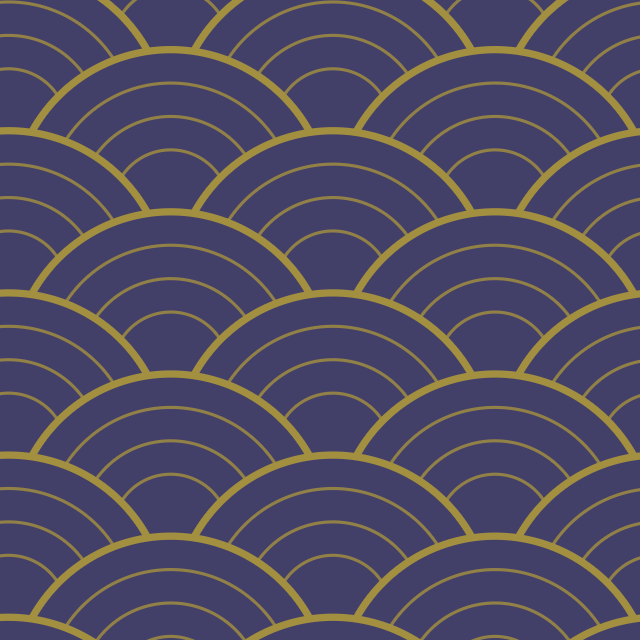
Write a Shadertoy shader that draws this pattern.

```glsl
// Seigaiha waves: overlapping gold-rimmed discs with thin inner rings on indigo.

// Antialiased coverage of the region where the signed distance d is negative.
float coverage(float d, float px) {
    return clamp(0.5 - d / px, 0.0, 1.0);
}

// Colour of one disc at radius r, measured in disc diameters.
vec3 waveDisc(float r, float px) {
    vec3 indigo = vec3(0.26, 0.25, 0.41);
    vec3 gold = vec3(0.64, 0.56, 0.25);

    // Three evenly spaced thin rings
    float ring = 0.0;
    for (int i = 1; i <= 3; i++) {
        float ringRadius = 0.4888 - 0.103 * float(i);
        ring = max(ring, coverage(abs(r - ringRadius) - 0.0048, px));
    }

    // Heavy rim reaching the disc edge
    float rim = coverage(0.4776 - r, px);
    return mix(indigo, gold, max(0.82 * ring, rim));
}

void mainImage(out vec4 fragColor, in vec2 fragCoord) {
    // One unit is a disc diameter
    float diameter = 0.5068;
    vec2 p = (fragCoord / iResolution.y - vec2(0.5202, 0.2946)) / diameter;
    float px = 1.0 / (iResolution.y * diameter);

    // Paint rows from back (upper) to front (lower)
    vec3 color = vec3(0.26, 0.25, 0.41);
    float baseRow = floor(p.y / 0.25);
    for (int i = 1; i >= -2; i--) {
        float row = baseRow + float(i);
        float stagger = 0.5 * mod(row, 2.0);
        vec2 local = vec2(fract(p.x - stagger + 0.5) - 0.5, p.y - 0.25 * row);
        float r = length(local);
        color = mix(color, waveDisc(r, px), coverage(r - 0.5, px));
    }

    fragColor = vec4(color, 1.0);
}
```
